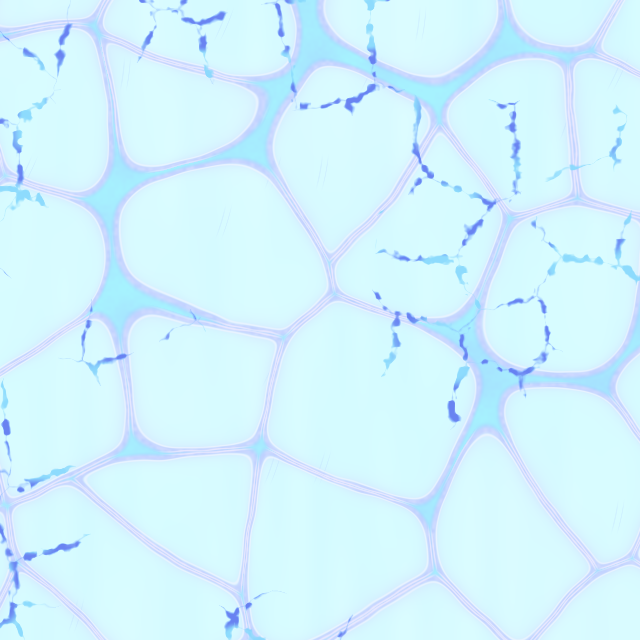
Give the GLSL for this texture, as a WebGL 2 fragment shader.

```glsl
#version 300 es
precision highp float;
// Pale plant tissue: rounded cells, thin layered walls, cyan gaps and beaded blue threads.
uniform vec2 u_resolution;
out vec4 fragColor;

vec2 hash2(vec2 p) {
    vec3 q = fract(vec3(p.xyx) * vec3(0.1031, 0.103, 0.0973));
    q += dot(q, q.yzx + 33.33);
    return fract((q.xx + q.yz) * q.zy);
}

float noise(vec2 p) {
    vec2 i = floor(p), f = fract(p);
    f = f * f * (3.0 - 2.0 * f);
    return mix(mix(hash2(i).x, hash2(i + vec2(1, 0)).x, f.x),
               mix(hash2(i + vec2(0, 1)).x, hash2(i + vec2(1, 1)).x, f.x), f.y);
}

vec2 wobble(vec2 p) {
    return vec2(noise(p), noise(p + 57.3)) - 0.5;
}

// Distance to the cell border: x with sharp corners, y with rounded corners.
vec2 cellBorder(vec2 p, float scale, float rounding) {
    p *= scale;
    rounding *= scale;
    vec2 home = floor(p), nearestCell = home, toNearest = vec2(9.0);
    for (int y = -1; y <= 1; y++)
    for (int x = -1; x <= 1; x++) {
        vec2 cell = home + vec2(x, y);
        vec2 r = cell + 0.06 + 0.88 * hash2(cell + 40.0) - p;
        if (dot(r, r) < dot(toNearest, toNearest)) {
            toNearest = r;
            nearestCell = cell;
        }
    }
    float sharp = 9.0, sum = 0.0;
    for (int y = -2; y <= 2; y++)
    for (int x = -2; x <= 2; x++) {
        if (x == 0 && y == 0) continue;
        vec2 cell = nearestCell + vec2(x, y);
        vec2 r = cell + 0.06 + 0.88 * hash2(cell + 40.0) - p;
        float d = dot(0.5 * (r + toNearest), normalize(r - toNearest));
        sharp = min(sharp, d);
        sum += exp(-d / rounding);
    }
    return vec2(sharp, -rounding * log(max(sum, 1e-30))) / scale;
}

// Short slanted hairlines in a few squares of a grid.
float scratches(vec2 p) {
    vec2 g = p * 13.0, id = floor(g), rnd = hash2(id + 11.0);
    vec2 q = fract(g) - 0.5;
    float offset = q.x - (0.1 + 0.4 * rnd.y) * q.y + 0.12 * q.y * q.y;
    float stroke = smoothstep(0.022, 0.004, abs(offset)) + smoothstep(0.018, 0.004, abs(offset - 0.12));
    return stroke * smoothstep(0.4, 0.1, abs(q.y)) * step(rnd.x, 0.12);
}

void main() {
    float size = min(u_resolution.x, u_resolution.y);
    vec2 p = gl_FragCoord.xy / size;
    float px = 1.0 / size;

    // Cell layout with uneven wall width and corner rounding
    vec2 bent = p + 0.035 * wobble(p * 6.0) + 0.003 * wobble(p * 30.0);
    float rounding = mix(0.006, 0.023, smoothstep(0.25, 0.8, noise(p * 4.0 + 8.0)));
    float halfWall = 0.0036 + 0.0015 * noise(p * 25.0);
    halfWall += 0.01 * smoothstep(0.64, 0.9, noise(p * 3.3 + 21.0));
    vec2 border = cellBorder(bent, 4.3, rounding);
    float inside = border.y - halfWall;

    // Cell interior, shaded softly toward the wall
    vec3 color = vec3(0.845, 0.985, 1.0);
    color += vec3(0.02, 0.01, 0.0) * (noise(p * vec2(30.0, 4.0)) - 0.5);
    color.r += 0.025 * (noise(p * 5.0 + 3.0) - 0.5);
    float haloWidth = 0.004 + 0.006 * noise(p * 12.0 + 60.0);
    color = mix(color, vec3(0.83, 0.89, 1.0), 0.75 * exp(-max(inside, 0.0) / haloWidth));
    color = mix(color, vec3(0.74, 0.86, 1.0), 0.3 * scratches(p));

    // Walls with fine bright layers, opening into cyan gaps
    float streak = noise(p * 170.0);
    vec3 wall = mix(vec3(0.75, 0.82, 1.0), vec3(0.82, 0.86, 1.0), streak);
    float layer = 0.0004 + 0.0024 * noise(p * 38.0 + 15.0);
    float bright = smoothstep(0.0009 + px, 0.0, abs(border.x - layer));
    wall = mix(wall, vec3(0.95, 0.93, 1.0), 0.75 * bright);
    float depthInGap = smoothstep(0.004, 0.012, -inside);
    float grain = 0.6 * noise(p * 20.0) + 0.15 * streak + 0.5 * depthInGap - 0.15;
    vec3 gapColor = mix(vec3(0.65, 0.84, 1.0), vec3(0.65, 0.95, 0.995), clamp(grain, 0.0, 1.0));
    wall = mix(wall, gapColor, smoothstep(0.0025, 0.0095, -inside));
    color = mix(color, wall, smoothstep(0.0006 + px, -0.0006 - px, inside));
    float rimPlace = 0.001 + 0.0022 * noise(p * 16.0 + 44.0);
    float rim = smoothstep(0.0006 + px, 0.0, abs(inside - rimPlace));
    color = mix(color, vec3(0.94, 0.96, 1.0), 0.7 * rim);
    float outline = smoothstep(0.0005 + px, 0.0, abs(inside));
    color = mix(color, vec3(0.73, 0.78, 1.0), 0.45 * outline * noise(p * 30.0 + 9.0));

    // Branching beaded threads, gathered in a few regions
    vec2 loose = p + 0.022 * wobble(p * 18.0) + 0.009 * wobble(p * 80.0);
    float thread = cellBorder(loose + 7.3, 7.5, 0.004).x;
    float region = smoothstep(0.55, 0.6, noise(p * 4.2 + 33.0));
    region *= smoothstep(0.25, 0.4, noise(p * 13.0 + 5.0));
    float bead = smoothstep(0.28, 0.65, noise(p * 95.0));
    float swell = 0.5 + 0.8 * noise(p * 22.0 + 70.0);
    float ragged = 0.0025 * (noise(p * 190.0) - 0.5);
    float radius = region * (0.001 + 0.0058 * bead * swell + ragged);
    float depth = radius - thread;
    float cover = smoothstep(-px, 0.0008 + px, depth) * step(0.01, region);
    float pale = smoothstep(0.45, 0.68, noise(p * 19.0 + 90.0));
    vec3 ink = mix(vec3(0.52, 0.7, 1.0), vec3(0.38, 0.48, 0.94), smoothstep(0.0008, 0.004, depth));
    ink = mix(ink, vec3(0.53, 0.85, 0.99), pale);
    color = mix(color, ink, cover * mix(0.5, 0.93, bead));

    fragColor = vec4(clamp(color, 0.0, 1.0), 1.0);
}
```
